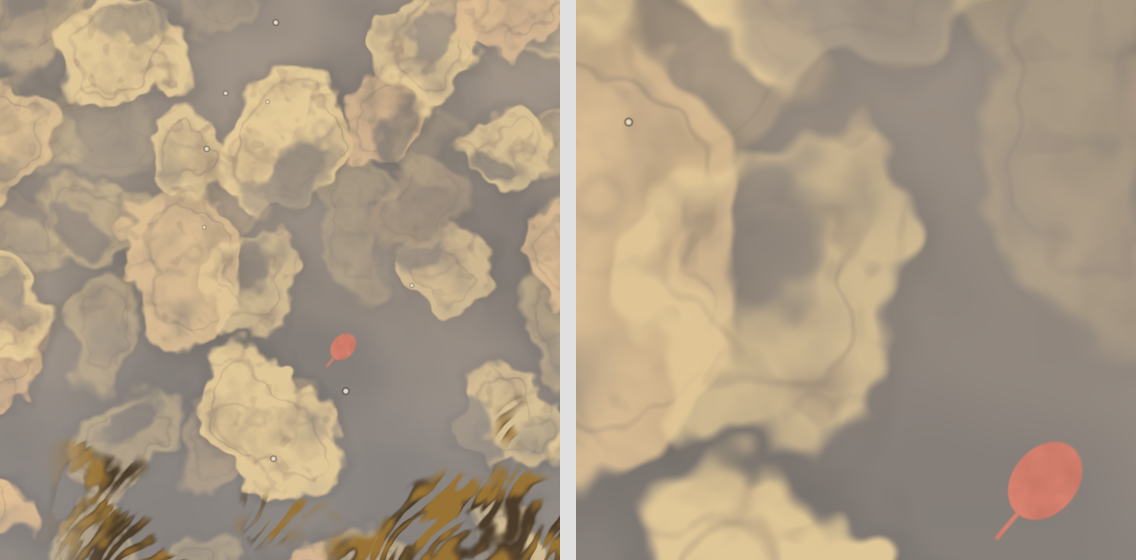
Left: the whole. Right: its middle third, enlarged.
Reproduce this texture procedurally as a WebGL 2 fragment shader.

```glsl
#version 300 es
precision highp float;
// Pale oyster shells under murky shallow water, with brown weed along the lower edge.

uniform vec2 u_resolution;
out vec4 fragColor;

const vec3 WATER_DARK  = vec3(0.515, 0.485, 0.46);
const vec3 WATER_LIGHT = vec3(0.63, 0.58, 0.53);
const vec3 WATER_BLUE  = vec3(0.55, 0.535, 0.53);
const vec3 SHELL_TAN   = vec3(0.70, 0.61, 0.50);
const vec3 SHELL_CREAM = vec3(0.895, 0.795, 0.60);
const vec3 SHELL_PEACH = vec3(0.88, 0.74, 0.58);
const vec3 WEED_DARK   = vec3(0.30, 0.24, 0.17);
const vec3 WEED_OCHRE  = vec3(0.60, 0.45, 0.20);
const vec3 LEAF_RED    = vec3(0.82, 0.49, 0.42);
const vec2 LEAF_POS    = vec2(0.608, 0.375);
const float LEAF_SIZE  = 0.021;
const float JITTER     = 0.6;
const float RAGGED     = 0.24;  // edge wobble, in cells
const float BUBBLE_GRID = 9.0;
const float TAU = 6.2832;

vec2 hash2(vec2 p) {
    vec3 a = fract(p.xyx * vec3(0.1031, 0.1030, 0.0973));
    a += dot(a, a.yzx + 33.33);
    return fract((a.xx + a.yz) * a.zy);
}

mat2 rotation(float angle) {
    float c = cos(angle), s = sin(angle);
    return mat2(c, s, -s, c);
}

float cornerSlope(vec2 cell, vec2 offset) {
    float angle = TAU * hash2(cell).x;
    return dot(vec2(cos(angle), sin(angle)), offset);
}

float gradientNoise(vec2 p) {
    vec2 i = floor(p), f = p - i;
    vec2 u = f * f * f * (f * (f * 6.0 - 15.0) + 10.0);
    vec2 e = vec2(1.0, 0.0);
    float low  = mix(cornerSlope(i, f), cornerSlope(i + e, f - e), u.x);
    float high = mix(cornerSlope(i + e.yx, f - e.yx), cornerSlope(i + 1.0, f - 1.0), u.x);
    return 1.4 * mix(low, high, u.y);
}

float fbm(vec2 p) {
    float sum = 0.0, gain = 0.6;
    for (int k = 0; k < 3; k++) {
        sum += gain * gradientNoise(p);
        p = rotation(0.6) * p * 2.1 + 7.3;
        gain *= 0.5;
    }
    return sum;
}

// One scattered layer; clarity is the range of visibility through the water.
vec3 shellLayer(vec3 col, vec2 p, float cells, float seed, float density, vec2 clarity, float soft) {
    vec2 g = p * cells + seed, home = floor(g);
    vec2 ragged = RAGGED * vec2(fbm(p * 11.0 + seed), fbm(p * 11.0 + seed + 31.0));
    float crease = 1.0 - smoothstep(0.0, 0.09, abs(fbm(p * 7.0 + seed)));
    float pits = smoothstep(0.3, 0.6, gradientNoise(p * 38.0 + seed));
    float tone = 0.84 + 0.7 * fbm(p * 9.0 + seed) + 0.4 * fbm(p * 28.0) - 0.3 * crease - 0.35 * pits;
    float sunken = smoothstep(0.05, 0.5, fbm(p * 6.0 + seed + 12.0));
    for (int j = -1; j <= 1; j++)
    for (int i = -1; i <= 1; i++) {
        vec2 id = home + vec2(i, j);
        vec2 place = hash2(id), kind = hash2(id + 17.0);
        vec2 pose = hash2(id + 41.0), form = hash2(id + 73.0);
        if (kind.x > density) continue;

        // Bent, ragged oval
        vec2 q = rotation(TAU * pose.x) * (g - id - 0.5 - JITTER * (place - 0.5) + ragged);
        float stretch = mix(1.1, 1.9, form.x);
        q *= vec2(inversesqrt(stretch), sqrt(stretch));
        q.y += 0.5 * q.x * q.x;
        float radius = mix(0.30, 0.55, pose.y);
        float edge = length(q) - radius;
        float body = 1.0 - smoothstep(-soft, soft, edge);

        // Hollow that turns some shells into bowls and crescents
        vec2 bowlPos = radius * vec2(0.25, mix(0.1, 0.9, form.y));
        float bowl = length((q - bowlPos) * vec2(0.8, 1.1)) - 0.52 * radius;
        float hollow = (1.0 - smoothstep(-0.05, 0.04, bowl)) * step(0.5, hash2(id + 97.0).x);

        // Pale rim and the thin lip inside it
        float rim = smoothstep(-0.13, -0.04, edge);
        float lip = 1.0 - smoothstep(0.0, 0.03, abs(edge + 0.13 + 0.3 * ragged.x));
        vec3 bright = mix(SHELL_CREAM, SHELL_PEACH, smoothstep(0.55, 0.9, place.y));
        vec3 lime = mix(SHELL_TAN, bright, clamp(tone + 0.2 * rim - 0.4 * lip, 0.0, 1.0));
        lime = mix(lime, col, 0.8 * hollow);
        float visible = mix(clarity.x, clarity.y, kind.y) * (1.0 - 0.5 * sunken * (1.0 - 0.6 * rim));
        col *= 1.0 - 0.06 * visible * (1.0 - smoothstep(0.0, 0.15, edge));
        col = mix(col, lime, body * visible);
    }
    return col;
}

vec3 addWeed(vec3 col, vec2 p) {
    float bank = 0.09 + 0.15 * smoothstep(0.65, 0.95, p.x) + 0.3 * fbm(p * 5.0 + 3.7) - p.y;
    float cover = smoothstep(0.0, 0.07, bank) * smoothstep(0.06, 0.2, p.x);
    vec2 along = rotation(-0.85) * p;
    along.y += 0.035 * gradientNoise(p * 7.0);
    float strands = gradientNoise(along * vec2(9.0, 60.0)) + 0.6 * fbm(p * 14.0);
    float glow = smoothstep(-0.1, 0.25, fbm(p * 8.0 + 9.0) + 0.3 * strands);
    vec3 weed = mix(WEED_DARK, WEED_OCHRE, glow);
    return mix(col, weed, cover * smoothstep(-0.25, 0.15, strands + 0.2 * glow));
}

vec3 addBubbles(vec3 col, vec2 p, float px) {
    vec2 g = p * BUBBLE_GRID, id = floor(g), h = hash2(id + 5.0);
    float d = length(g - id - 0.25 - 0.5 * h) / BUBBLE_GRID;
    float size = mix(0.002, 0.006, h.y * h.y), present = step(hash2(id + 61.0).x, 0.09);
    col = mix(col, WEED_DARK, 0.5 * present * (1.0 - smoothstep(size, size + 2.0 * px, d)));
    return mix(col, vec3(0.88, 0.86, 0.82), present * (1.0 - smoothstep(0.4 * size, 0.5 * size + 2.0 * px, d)));
}

void main() {
    vec2 p = gl_FragCoord.xy / u_resolution.y;
    float px = 1.0 / u_resolution.y;

    // Murky water
    float murk = fbm(p * 3.0 + 1.5);
    vec3 col = mix(WATER_DARK, WATER_LIGHT, smoothstep(-0.4, 0.5, murk + 0.35 * (p.y - 0.5)));
    col = mix(col, WATER_BLUE, 0.6 * smoothstep(0.55, 0.1, p.y));

    // Sunken shells, then the clear ones above
    col = shellLayer(col, p, 5.2, 23.4, 0.65, vec2(0.2, 0.6), 0.045);
    col = shellLayer(col, p, 4.4, 8.3, 0.74, vec2(0.75, 1.0), 0.025);
    col = addWeed(col, p);

    // Fallen leaf with its stem
    vec2 q = rotation(0.7) * (p - LEAF_POS);
    float leaf = length(q * vec2(1.15, 0.9)) - LEAF_SIZE * (1.0 + 0.25 * q.y / LEAF_SIZE);
    float stem = max(abs(q.x) - 0.001, abs(q.y + 1.3 * LEAF_SIZE) - 0.5 * LEAF_SIZE);
    col = mix(col, LEAF_RED * (1.0 + 0.1 * fbm(p * 40.0)), 1.0 - smoothstep(-px, 2.0 * px, min(leaf, stem)));

    col = addBubbles(col, p, px);
    fragColor = vec4(col, 1.0);
}
```
